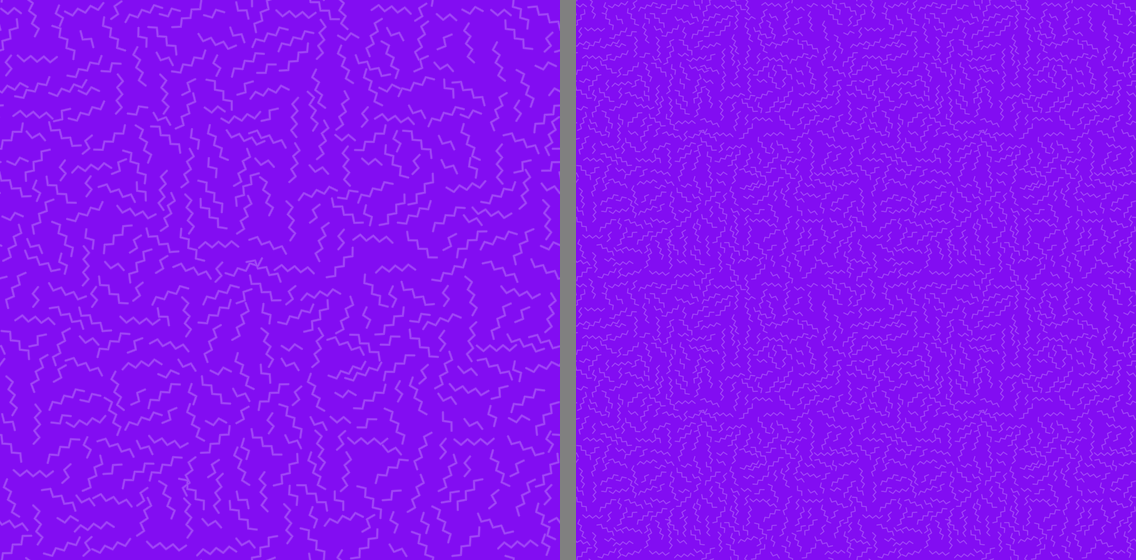
Left, the tile; right, the same tile 2 across and 2 down.
A Shadertoy shader for this pattern:

```glsl
// Scattered zigzag strokes in light violet on a vivid purple ground, tiling seamlessly.

const vec3 GROUND_COLOR = vec3(0.51, 0.05, 0.95);
const vec3 STROKE_COLOR = vec3(0.63, 0.29, 0.96);
const float CELLS = 22.0;        // strokes per side, must be even to tile
// Lengths below are in cells
const float STEP = 0.257;        // advance of one zigzag segment
const float AMPLITUDE = 0.108;   // half height of the zigzag
const float HALF_WIDTH = 0.039;  // half thickness of the line
const float JITTER = 0.2;        // random shift of a stroke
const float GOOD_GAP = 0.36;     // clearance that is accepted at once
const float MIN_GAP = 0.24;      // below this the stroke is left out
const float LONG_SEGMENTS = 6.0;
const float SHORT_SEGMENTS = 3.0;
const int LONG_TRIES = 8;
const int ALL_TRIES = 14;
const float SOFTNESS = 1.4;      // edge blur in screen samples
const float TAU = 6.2831853;

vec3 hash3(vec3 p) {
    p = fract(p * vec3(0.1031, 0.1030, 0.0973));
    p += dot(p, p.yxz + 33.33);
    return fract((p.xxy + p.yxx) * p.zyx);
}

float segmentDistance(vec2 p, vec4 s) {
    vec2 along = s.zw - s.xy, rel = p - s.xy;
    float t = clamp(dot(rel, along) / max(dot(along, along), 1e-6), 0.0, 1.0);
    return length(rel - along * t);
}

float clearance(vec4 a, vec4 b) {
    return min(min(segmentDistance(a.xy, b), segmentDistance(a.zw, b)),
               min(segmentDistance(b.xy, a), segmentDistance(b.zw, a)));
}

// A stroke is stored as the two ends of its axis
vec4 candidate(vec2 cell, int attempt, float segments) {
    vec3 r = hash3(vec3(mod(cell, CELLS), float(attempt)) + 7.0);
    vec2 centre = cell + 0.5 + JITTER * (2.0 * r.xy - 1.0);
    vec2 arm = 0.5 * segments * STEP * vec2(cos(TAU * r.z), sin(TAU * r.z));
    return vec4(centre - arm, centre + arm);
}

// Try long strokes, then short ones, until one clears its neighbours
vec4 place(vec2 cell, vec4 neighbours[8], int count) {
    vec4 best = vec4(-99.0);
    float room = MIN_GAP;
    for (int k = 0; k < ALL_TRIES; k++) {
        vec4 c = candidate(cell, k, k < LONG_TRIES ? LONG_SEGMENTS : SHORT_SEGMENTS);
        float gap = 9.0;
        for (int i = 0; i < count; i++) {
            gap = min(gap, clearance(c, neighbours[i]));
            if (gap < room) break;
        }
        if (gap > room) { room = gap; best = c; }
        if (room > GOOD_GAP) break;
    }
    return best;
}

vec2 corner(int i) { return vec2(float(i & 1), float(i >> 1)) * 2.0 - 1.0; }

// Four interleaved sets of cells, each avoiding the sets before it
vec4 firstStroke(vec2 cell) { return candidate(cell, 0, LONG_SEGMENTS); }

vec4 secondStroke(vec2 cell) {
    vec4 n[8];
    for (int i = 0; i < 4; i++) n[i] = firstStroke(cell + corner(i));
    return place(cell, n, 4);
}

vec4 thirdStroke(vec2 cell) {
    vec4 n[8];
    for (int i = 0; i < 2; i++) {
        float side = float(i) * 2.0 - 1.0;
        n[i] = firstStroke(cell + vec2(side, 0.0));
        n[i + 2] = secondStroke(cell + vec2(0.0, side));
    }
    return place(cell, n, 4);
}

vec4 fourthStroke(vec2 cell) {
    vec4 n[8];
    for (int i = 0; i < 2; i++) {
        float side = float(i) * 2.0 - 1.0;
        n[i] = firstStroke(cell + vec2(0.0, side));
        n[i + 2] = secondStroke(cell + vec2(side, 0.0));
    }
    for (int i = 0; i < 4; i++) n[i + 4] = thirdStroke(cell + corner(i));
    return place(cell, n, 8);
}

vec4 strokeOf(vec2 cell) {
    vec2 parity = mod(cell, 2.0);
    if (parity.x < 0.5) return parity.y < 0.5 ? firstStroke(cell) : fourthStroke(cell);
    return parity.y < 0.5 ? thirdStroke(cell) : secondStroke(cell);
}

float zigzagDistance(vec2 p, vec4 stroke) {
    float span = length(stroke.zw - stroke.xy), d = 9.0;
    int segments = int(span / STEP + 0.5);
    vec2 dir = (stroke.zw - stroke.xy) / max(span, 1e-4), rel = p - stroke.xy;
    vec2 q = vec2(dot(rel, dir), dot(rel, vec2(-dir.y, dir.x)));
    for (int i = 0; i < segments; i++) {
        float x = float(i) * STEP, y = (i & 1) == 0 ? AMPLITUDE : -AMPLITUDE;
        d = min(d, segmentDistance(q, vec4(x, y, x + STEP, -y)));
    }
    return d;
}

void mainImage(out vec4 fragColor, in vec2 fragCoord) {
    vec2 p = fragCoord / iResolution.xy * CELLS;
    float reach = 0.5 * LONG_SEGMENTS * STEP + AMPLITUDE + 1.5 * JITTER;
    float d = 9.0;
    for (int j = -1; j <= 1; j++)
        for (int i = -1; i <= 1; i++) {
            vec2 cell = floor(p) + vec2(float(i), float(j));
            if (distance(p, cell + 0.5) < reach) d = min(d, zigzagDistance(p, strokeOf(cell)));
        }
    float blur = SOFTNESS * CELLS / iResolution.y;
    float ink = clamp((HALF_WIDTH - d) / blur + 0.5, 0.0, 1.0);
    fragColor = vec4(mix(GROUND_COLOR, STROKE_COLOR, ink), 1.0);
}
```
